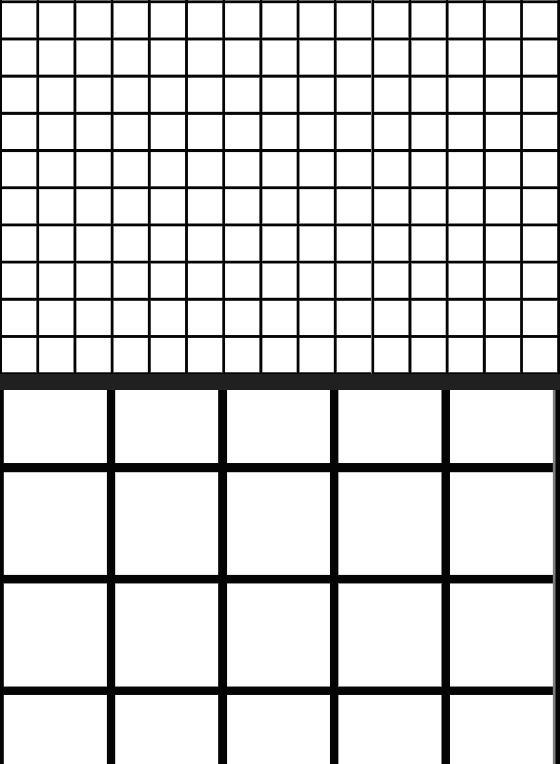
Top, the full canvas; bottom, a detail of the centre.
Reproduce this pattern procedurally as a Shadertoy shader.

```glsl
// Black square grid on white, 15 by 10 cells, with a thin grey vertical seam.

const float PITCH = 51.0 / 768.0;              // cell size, in canvas widths
const vec2 ORIGIN = vec2(0.015, 0.009);        // first crossing, in cells
const float HALF_LINE = 0.039;                 // half line width, in cells
const float WIDTH_WEAR = 0.06;                 // relative width variation
const float SEAM_COLUMN = 10.0;                // grid line beside the seam
const float SEAM_SHIFT = 0.009;                // offset of cells past the seam
const float SEAM_OFFSET = -0.028;              // seam centre from its grid line
const float HALF_SEAM = 0.012;
const vec3 PAPER = vec3(1.0);
const vec3 INK = vec3(0.015);
const vec3 SEAM_GREY = vec3(0.49);

float hash(float n) {
    return fract(sin(n * 127.1 + 11.7) * 4375.85);
}

// Antialiased coverage of a band centred on zero.
float band(float offset, float halfWidth, float pixel) {
    return clamp(0.5 + (halfWidth - abs(offset)) / pixel, 0.0, 1.0);
}

// Repeated line along one axis, with a slightly different width each time.
float gridLine(float coord, float seed, float pixel) {
    float index = floor(coord + 0.5);
    float wear = 1.0 + WIDTH_WEAR * (2.0 * hash(index + seed) - 1.0);
    return band(coord - index, HALF_LINE * wear, pixel);
}

void mainImage(out vec4 fragColor, in vec2 fragCoord) {
    float pixel = 1.0 / (iResolution.x * PITCH);
    vec2 cell = fragCoord * pixel - ORIGIN;
    float seamDistance = cell.x - SEAM_COLUMN - SEAM_OFFSET;

    // Cells right of the seam sit slightly further over.
    float column = cell.x - SEAM_SHIFT * step(0.0, seamDistance);

    // Grid
    float vertical = gridLine(column, 0.0, pixel);
    float horizontal = gridLine(cell.y, 37.0, pixel);
    vec3 color = mix(PAPER, INK, max(vertical, horizontal));

    // Seam
    color = mix(color, SEAM_GREY, band(seamDistance, HALF_SEAM, pixel));

    fragColor = vec4(color, 1.0);
}
```
